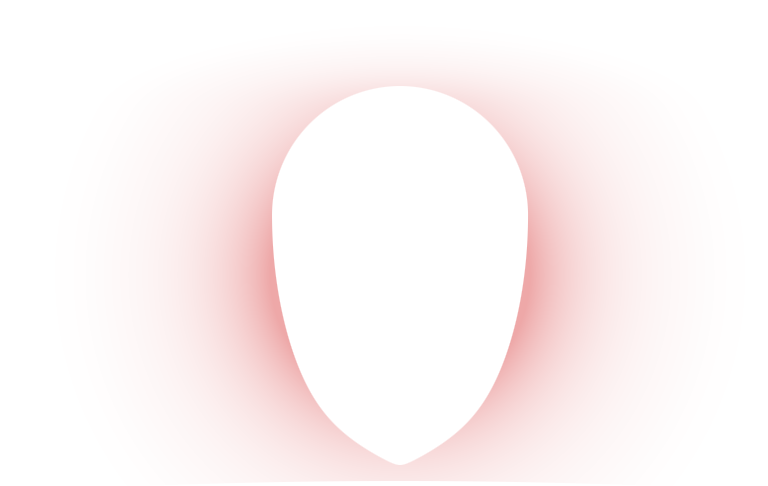
This background is drawn by a WebGL 2 fragment shader. Its source:

```glsl
#version 300 es
precision highp float;
// A white egg, pointed at the bottom, in front of a soft rose halo.
// The halo decays exponentially with distance, is pressed flat at the top,
// and is cut by a shallow white arc along the lower border.

#define EGG_CENTER vec2(0.033, 0.0576)
#define EGG_WIDTH 0.2634
#define EGG_TOP 0.2654
#define EGG_BOTTOM 0.5144
#define TIP_TAPER 0.55
#define GLOW_CENTER vec2(0.033, -0.066)
#define GLOW_CORE 0.2675
#define GLOW_DECAY 0.119
#define GLOW_STRENGTH 0.34
#define GLOW_ABSORB vec3(0.2, 1.0, 1.0)
#define FLOOR_HEIGHT -0.4897
#define FLOOR_CURVE 0.0368

uniform vec2 u_resolution;
out vec4 fragColor;

// Negative inside the egg: a round cap over a long, tapered half ellipse.
float eggShape(vec2 p) {
    float t = abs(p.y) / (p.y > 0.0 ? EGG_TOP : EGG_BOTTOM);
    float taper = p.y > 0.0 ? 1.0 : 1.0 - TIP_TAPER * pow(min(t, 1.0), 12.0);
    return length(vec2(p.x / (EGG_WIDTH * taper), t)) - 1.0;
}

// Halo density, with faster falloff high above its center.
float haloDensity(vec2 p) {
    p.y *= 1.0 + 0.4 * smoothstep(0.34, 0.535, p.y);
    float d = length(p);
    float fade = 1.0 - smoothstep(0.576, 0.772, d);
    return GLOW_STRENGTH * exp(-max(d - GLOW_CORE, 0.0) / GLOW_DECAY) * fade;
}

// Coverage of the region where the field is positive, one pixel soft.
float coverage(float field) {
    return clamp(field / max(fwidth(field), 1e-5) + 0.5, 0.0, 1.0);
}

void main() {
    vec2 p = (gl_FragCoord.xy - 0.5 * u_resolution) / u_resolution.y;

    // Keep the halo outside the egg and above the floor arc.
    float arcX = p.x - EGG_CENTER.x;
    float outsideEgg = coverage(eggShape(p - EGG_CENTER));
    float aboveFloor = coverage(p.y - FLOOR_HEIGHT + FLOOR_CURVE * arcX * arcX);
    float density = haloDensity(p - GLOW_CENTER) * outsideEgg * aboveFloor;

    fragColor = vec4(1.0 - density * GLOW_ABSORB, 1.0);
}
```
